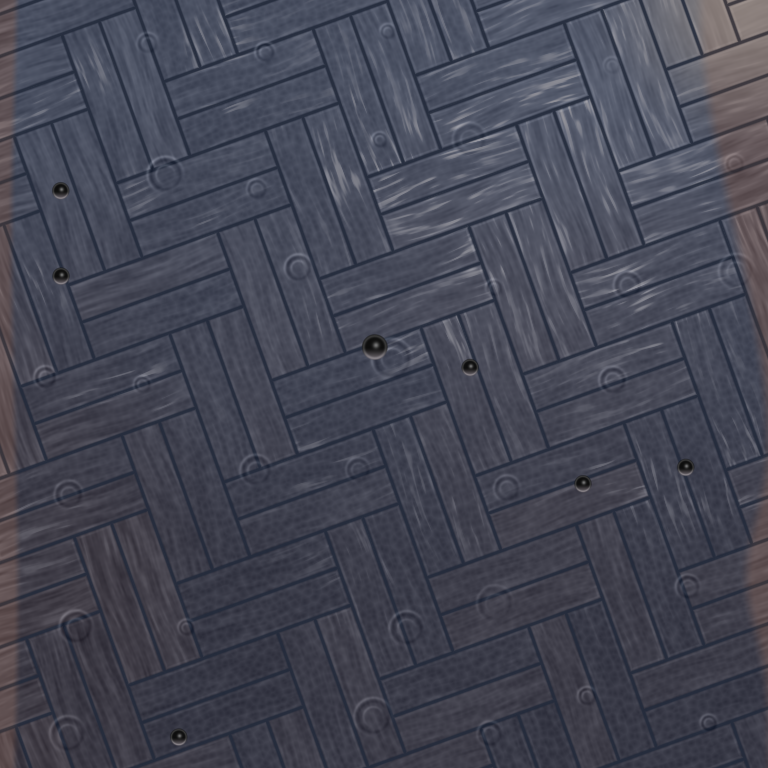
Reproduce this texture procedurally as a Shadertoy shader.

```glsl
// Tilted double herringbone of worn slate-blue planks with embossed rings and rivets.

const float TILT = 0.346;                 // rotation of the weave, radians
const float UNIT = 0.1034;                // block width; a block is 2 units long
const vec2 ORIGIN = vec2(0.388, 0.407);   // corner of one lying block
const float JOINT = 0.021;                // half width of a joint, in units
const float RING_CELLS = 7.0;             // ring grid cells per canvas side
const float RING_CHANCE = 0.62;
const float RIVET_CHANCE = 0.08;
const vec3 MAIN_RIVET = vec3(0.488, 0.548, 0.0165); // centre, radius
const vec2 LIGHT = vec2(-0.6, 0.8);

const vec3 SLATE_LOW = vec3(0.225, 0.232, 0.284);
const vec3 SLATE_HIGH = vec3(0.285, 0.310, 0.378);
const vec3 JOINT_COLOR = vec3(0.135, 0.165, 0.230);
const vec3 WORN = vec3(0.56, 0.56, 0.59);
const vec3 BARE_WOOD = vec3(0.42, 0.34, 0.33);
const vec3 GLARE = vec3(0.64, 0.60, 0.57);

float hash(vec2 p) {
    vec3 q = fract(vec3(p.xyx) * 0.1031);
    q += dot(q, q.yzx + 33.33);
    return fract((q.x + q.y) * q.z);
}

float noise(vec2 p) {
    vec2 i = floor(p), f = fract(p);
    f = f * f * (3.0 - 2.0 * f);
    return mix(mix(hash(i), hash(i + vec2(1, 0)), f.x),
               mix(hash(i + vec2(0, 1)), hash(i + vec2(1, 1)), f.x), f.y);
}

// Distance to the nearest scattered point: pebbled lacquer
float cellular(vec2 p) {
    vec2 i = floor(p);
    float d = 1.0;
    for (int y = -1; y <= 1; y++)
        for (int x = -1; x <= 1; x++) {
            vec2 c = i + vec2(x, y);
            d = min(d, length(c + vec2(hash(c), hash(c + 57.0)) - p));
        }
    return d;
}

// Position (along, across) in a plank; id receives a seed for that plank
vec2 plankAt(vec2 q, out vec2 id) {
    vec2 cell = floor(q), f = fract(q);
    float k = mod(cell.x - cell.y, 4.0);
    bool upright = k > 1.5;
    vec2 local = upright ? f.yx : f;
    if (k > 0.5 && k < 1.5) { local.x += 1.0; cell.x -= 1.0; }
    if (k > 1.5 && k < 2.5) { local.x += 1.0; cell.y -= 1.0; }
    id = cell * 2.0 + vec2(floor(local.y * 2.0), upright ? 91.0 : 40.0);
    return vec2(local.x, mod(local.y, 0.5));
}

float ringLine(float d, float radius, float width) {
    return exp(-pow((d - radius) / width, 2.0));
}

// Dark domed disc with a pale lower rim and a small glint
vec3 rivet(vec3 color, vec2 d, float radius, float px) {
    float r = length(d) / radius;
    vec3 metal = mix(vec3(0.05), vec3(0.36, 0.34, 0.36), smoothstep(0.0, -0.9, d.y / radius));
    metal += 0.4 * exp(-dot(d / radius - vec2(0.1, 0.15), d / radius - vec2(0.1, 0.15)) * 18.0);
    metal += 0.16 * ringLine(r, 0.88, 0.12);
    return mix(color, metal, 1.0 - smoothstep(1.0 - px / radius, 1.0 + px / radius, r));
}

void mainImage(out vec4 fragColor, in vec2 fragCoord) {
    vec2 p = fragCoord / iResolution.xy;
    float px = 1.0 / min(iResolution.x, iResolution.y);
    float c = cos(TILT), s = sin(TILT);
    vec2 q = mat2(c, -s, s, c) * (p - ORIGIN) / UNIT;

    vec2 id;
    vec2 local = plankAt(q, id);
    float seed = hash(id + 200.0);

    // Regions: raised sheen at upper right, open grain at left, lacquer between
    float sheen = exp(-dot((p - vec2(0.75, 0.84)) * vec2(3.4, 2.9), (p - vec2(0.75, 0.84)) * vec2(3.4, 2.9)));
    float openGrain = clamp(sheen + 0.75 * smoothstep(0.38, 0.05, p.x) + 0.7 * (seed - 0.35), 0.1, 1.0);

    // Base tone with a change from plank to plank
    float height = smoothstep(0.1, 1.0, p.y + 0.15 * (noise(p * 4.0) - 0.5));
    vec3 color = mix(SLATE_LOW, SLATE_HIGH, height) + 0.028 * (seed - 0.5);
    color = mix(color, color * vec3(1.10, 1.0, 0.94), openGrain * smoothstep(0.9, 0.3, p.y));
    color += 0.045 * sheen;

    // Fibres along each plank and pebbles in the lacquer
    vec2 fibre = vec2(local.x * 2.2, local.y * 20.0) + seed * 71.0;
    fibre.y += 0.6 * sin(local.x * 3.0 + seed * 20.0);
    float grain = 0.65 * noise(fibre) + 0.35 * noise(fibre * vec2(2.5, 1.9));
    color += (grain - 0.5) * mix(0.05, 0.16, openGrain);
    color += (cellular(q * 11.0) - 0.45) * 0.07 * (1.0 - 0.7 * openGrain);
    float wear = smoothstep(0.52, 0.8, noise(q * 1.3 + 8.0)) * 0.5 + sheen * 0.55;
    color = mix(color, WORN, wear * smoothstep(0.60, 0.85, grain) * smoothstep(0.05, 0.6, p.y));

    // Bare edges and the bright upper right corner
    float rightEdge = 1.0 - 0.09 * smoothstep(0.4, 1.0, p.y) - 0.03 * exp(-pow((p.y - 0.25) / 0.1, 2.0));
    float bare = smoothstep(0.006, -0.006, p.x - 0.019 - 0.004 * sin(p.y * 7.0));
    bare = max(bare, smoothstep(-0.008, 0.012, p.x - rightEdge));
    color = mix(color, BARE_WOOD + (grain - 0.5) * 0.16, 0.7 * bare);
    color = mix(color, GLARE, 0.65 * smoothstep(0.22, 0.0, length(p - vec2(0.97, 1.0))));

    // Joints with a fine lit lip
    float edge = min(min(local.x, 2.0 - local.x), min(local.y, 0.5 - local.y));
    float aa = px / UNIT;
    color += 0.05 * ringLine(edge, JOINT + 0.022, 0.014) * (0.3 + wear);
    float joint = 1.0 - smoothstep(JOINT - aa, JOINT + aa, edge);
    color = mix(color, mix(JOINT_COLOR, BARE_WOOD * 0.65, 0.5 * bare), 0.88 * joint);

    // Scattered embossed rings, a few replaced by rivets
    vec2 cell = floor(p * RING_CELLS);
    vec2 jitter = vec2(hash(cell + 11.0), hash(cell + 37.0));
    vec2 d = p - (cell + 0.25 + 0.5 * jitter) / RING_CELLS;
    float pick = hash(cell + 73.0), radius = mix(0.010, 0.028, pow(hash(cell + 5.0), 1.6));
    float r = length(d), facing = dot(d / max(r, 0.0001), LIGHT);
    if (pick < RIVET_CHANCE) color = rivet(color, d, 0.011, px);
    else if (pick < RING_CHANCE) {
        float rim = ringLine(r, radius, 0.0022) + 0.8 * ringLine(r, radius * 0.52, 0.002);
        float groove = ringLine(r, radius * 0.8, 0.0025);
        color += (rim * (0.06 + 0.07 * facing) - 0.05 * groove) * (0.5 + 0.8 * hash(cell + 19.0));
    }
    color = rivet(color, p - MAIN_RIVET.xy, MAIN_RIVET.z, px);

    fragColor = vec4(clamp(color, 0.0, 1.0), 1.0);
}
```
